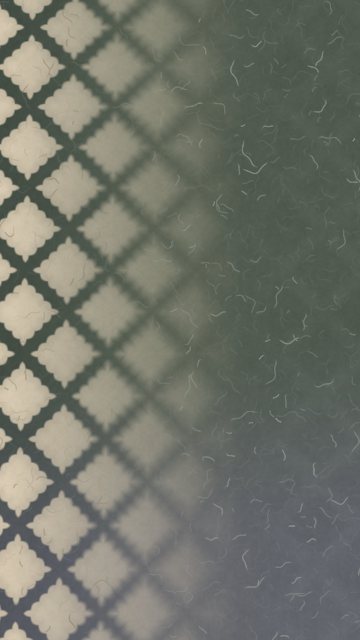
This texture is drawn by a WebGL 1 fragment shader. Its source:

```glsl
precision highp float;
uniform vec2 u_resolution;

float hash(vec2 p) {
  return fract(sin(dot(p, vec2(127.1, 311.7))) * 43758.5453);
}

float noise(vec2 p) {
  vec2 i = floor(p), f = fract(p);
  f = f * f * (3.0 - 2.0 * f);
  return mix(mix(hash(i), hash(i + vec2(1.0, 0.0)), f.x),
             mix(hash(i + vec2(0.0, 1.0)), hash(i + 1.0), f.x), f.y);
}

mat2 rotation(float a) {
  return mat2(cos(a), sin(a), -sin(a), cos(a));
}

// Slightly stretched diagonal lattice, one diamond per unit cell
vec2 latticeCell(vec2 p) {
  float t = p.y - 0.186;
  float row = 2.0 * t / (0.221 + sqrt(0.04884 + 0.00772 * t));
  float column = (p.x - 0.086 + 0.0065 * row) / 0.237;
  return fract(vec2(column + row, column - row) + 0.5) - 0.5;
}

// Square opening with scalloped sides
float opening(vec2 c, float scallop) {
  vec2 edge = abs(c) - scallop * abs(cos(16.5 * c.yx));
  return max(edge.x, edge.y) - 0.365;
}

// One curved strand in each cell of a grid
float strand(vec2 p, float size, float seed) {
  vec2 g = rotation(seed * 1.7) * p / size + seed * 7.3;
  vec2 id = floor(g) + seed * 19.0;
  vec2 q = fract(g) - 0.5;
  q -= 0.24 * (vec2(hash(id), hash(id + 3.1)) - 0.5);
  q = rotation(6.2832 * hash(id + 5.7)) * q;
  float bend = 5.0 * (hash(id + 8.2) - 0.5);
  float reach = mix(0.08, 0.32, hash(id + 11.4));
  float wave = 0.025 * sin(q.x * 18.0 + 6.0 * hash(id + 2.6));
  float slope = 2.0 * bend * q.x + 0.45 * cos(q.x * 18.0 + 6.0 * hash(id + 2.6));
  float d = abs(q.y - bend * q.x * q.x - wave) / sqrt(1.0 + slope * slope);
  float line = 1.0 - smoothstep(0.0006, 0.0034, d * size);
  float ends = 1.0 - smoothstep(0.65 * reach, reach, abs(q.x));
  float strength = hash(id + 14.9);
  return line * ends * (0.12 + 0.88 * pow(strength, 4.0));
}

void main() {
  vec2 uv = gl_FragCoord.xy / u_resolution;
  vec2 p = vec2(uv.x, (1.0 - uv.y) * 16.0 / 9.0);
  float cloud = noise(p * 9.0) - 0.5;

  // Green haze turning blue-grey toward the bottom
  float cool = smoothstep(0.9, 1.6, p.y + 0.12 * (p.x - 0.5));
  vec3 haze = mix(vec3(0.31, 0.35, 0.305), vec3(0.38, 0.39, 0.415), cool);
  float middle = exp(-pow((p.x - 0.46) / 0.16, 2.0));
  haze += vec3(0.045, 0.035, 0.022) * middle;
  haze -= vec3(0.045, 0.045, 0.04) * (1.0 - smoothstep(0.0, 0.42, p.x));
  haze += 0.012 * cloud;

  // Openings lose focus and light toward the right
  vec2 cell = latticeCell(p);
  float blur = mix(0.025, 0.23, smoothstep(0.12, 0.62, p.x));
  float scallop = 0.042 * (1.0 - smoothstep(0.3, 0.65, p.x));
  float d = opening(cell, scallop);
  float lit = 1.0 - smoothstep(-blur, blur, d);
  float light = clamp(1.04 - 1.56 * p.x, 0.0, 1.0);
  light *= 1.0 - 0.12 * smoothstep(-0.2, 0.0, d);
  vec3 pane = mix(haze, vec3(0.84, 0.785, 0.69) + 0.03 * cloud, light);
  vec3 color = mix(haze, pane, lit);

  // Faint pale bars in the far haze
  float bars = smoothstep(-0.08, 0.1, d) * smoothstep(0.65, 0.85, p.x);
  color += 0.016 * bars;

  // Scattered fibres, pale on haze and brown on the bright panes
  float fibres = 0.0;
  for (int i = 0; i < 7; i++) {
    float k = float(i);
    fibres = max(fibres, strand(p, 0.075 + 0.012 * k, k + 1.0));
  }
  float bright = smoothstep(0.25, 0.75, lit * light);
  float pale = fibres * mix(0.2, 0.75, smoothstep(0.3, 0.65, p.x));
  color = mix(color, vec3(0.57, 0.61, 0.58), pale * (1.0 - bright));
  color = mix(color, vec3(0.52, 0.47, 0.38), 0.5 * fibres * bright);

  // Fine paper grain
  color += 0.018 * (noise(p * 150.0) - 0.5) + 0.012 * (noise(p * 55.0) - 0.5);
  gl_FragColor = vec4(color, 1.0);
}
```
